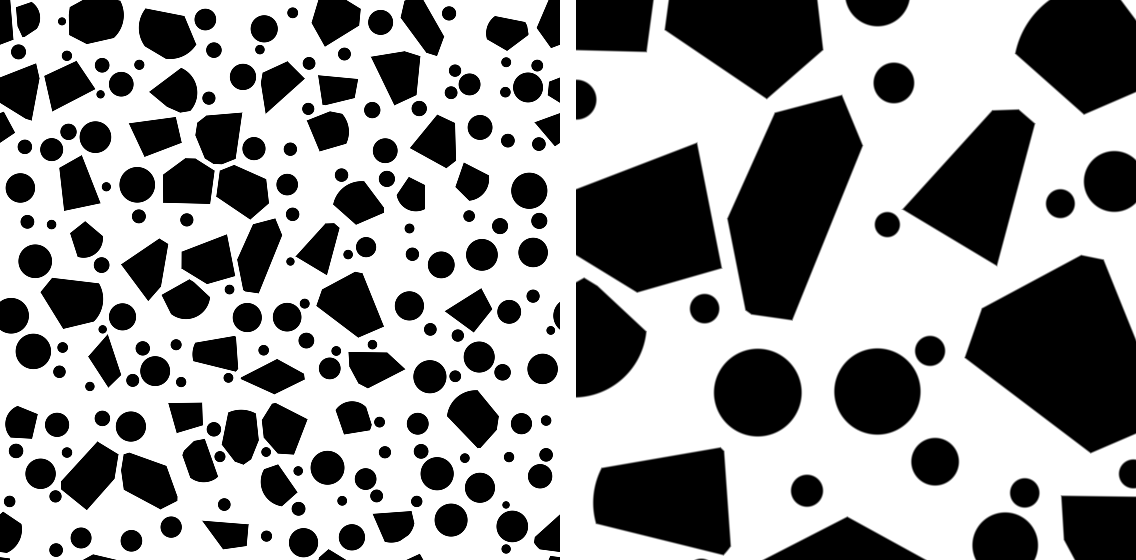
Left, the full canvas; right, a detail of the centre.
Reproduce this pattern procedurally as a three.js fragment shader.

```glsl
// Terrazzo: black cut shards, round pebbles and small dots scattered on white.
varying vec2 vUv;

const float GRID = 10.0;        // large grains across the canvas
const float DOT_GRID = 14.0;    // dot candidates across the canvas
const float GAP = 0.045;        // clearance around a grain, in grid cells
const float PEBBLE_SHARE = 0.42;
const float EDGE = 0.0008;      // half width of the smoothed edge, in canvas units
const vec3 PAPER = vec3(1.0);
const vec3 INK = vec3(0.0);

float hash(vec2 cell, float salt) {
  vec3 p = fract(vec3(cell.xyx) * vec3(0.1031, 0.1030, 0.0973) + salt * 0.1731);
  p += dot(p, p.yzx + 33.33);
  return fract((p.x + p.y) * p.z);
}

// Hash of a grid cell that repeats at the canvas border.
float cellHash(vec2 cell, float salt) {
  return hash(mod(cell, GRID) + 3.0, salt);
}

bool isPebble(vec2 cell) {
  return cellHash(cell, 1.0) < PEBBLE_SHARE;
}

// Share of space a grain claims against its neighbours.
float claim(vec2 cell) {
  return isPebble(cell) ? 0.62 : mix(0.85, 1.15, cellHash(cell, 2.0));
}

// Grain centre: staggered rows with jitter.
vec2 site(vec2 cell) {
  vec2 jitter = vec2(cellHash(cell, 3.0), cellHash(cell, 4.0)) - 0.5;
  float stagger = 0.5 * mod(cell.y, 2.0) - 0.25;
  return cell + 0.5 + vec2(stagger, 0.0) + 0.48 * jitter;
}

// Four skewed cuts, some also trimmed by an arc.
float shard(vec2 q, vec2 cell) {
  float size = mix(0.65, 1.15, cellHash(cell, 5.0));
  float stretch = mix(0.75, 1.3, cellHash(cell, 6.0));
  float turn = 6.2832 * cellHash(cell, 7.0);
  float d = -1.0;
  for (int i = 0; i < 4; i++) {
    float k = float(i);
    float angle = turn + 1.5708 * k + 0.9 * (cellHash(cell, 10.0 + k) - 0.5);
    float reach = size * mix(0.27, 0.5, cellHash(cell, 20.0 + k));
    reach *= mod(k, 2.0) < 0.5 ? stretch : 1.0 / stretch;
    d = max(d, dot(q, vec2(cos(angle), sin(angle))) - reach);
  }
  if (cellHash(cell, 8.0) < 0.4) {
    vec2 arcCentre = 0.15 * vec2(cos(turn), sin(turn));
    d = max(d, length(q - arcCentre) - 0.5 * size);
  }
  return d;
}

// Distance to the grain of one cell, kept clear of its neighbours.
float grain(vec2 p, vec2 cell) {
  vec2 centre = site(cell);
  vec2 q = p - centre;
  float ownClaim = claim(cell);
  float clip = -1.0;
  float room = 1.0;
  for (int y = -1; y <= 1; y++) {
    for (int x = -1; x <= 1; x++) {
      if (x == 0 && y == 0) continue;
      vec2 other = cell + vec2(float(x), float(y));
      vec2 toOther = site(other) - centre;
      float span = length(toOther);
      float border = span * ownClaim / (ownClaim + claim(other)) - GAP;
      clip = max(clip, dot(q, toOther / span) - border);
      room = min(room, border);
    }
  }
  if (isPebble(cell)) {
    return length(q) - min(room, mix(0.18, 0.33, cellHash(cell, 9.0)));
  }
  return max(shard(q, cell), clip);
}

// Distance to the nearest large grain, in canvas units.
float grains(vec2 uv) {
  vec2 p = uv * GRID;
  vec2 home = floor(p);
  float d = 2.0;
  for (int y = -1; y <= 1; y++) {
    for (int x = -1; x <= 1; x++) {
      d = min(d, grain(p, home + vec2(float(x), float(y))));
    }
  }
  return d / GRID;
}

// Distance to the dot of this cell, drawn only where the grains leave room.
float dots(vec2 uv) {
  vec2 cell = floor(uv * DOT_GRID);
  vec2 jitter = vec2(hash(cell, 31.0), hash(cell, 32.0)) - 0.5;
  vec2 centre = (cell + 0.5 + 0.56 * jitter) / DOT_GRID;
  float radius = min(mix(0.008, 0.015, hash(cell, 33.0)), grains(centre) - 0.005);
  return radius > 0.006 ? length(uv - centre) - radius : 1.0;
}

void main() {
  float d = min(grains(vUv), dots(vUv));
  gl_FragColor = vec4(mix(INK, PAPER, smoothstep(-EDGE, EDGE, d)), 1.0);
}
```
